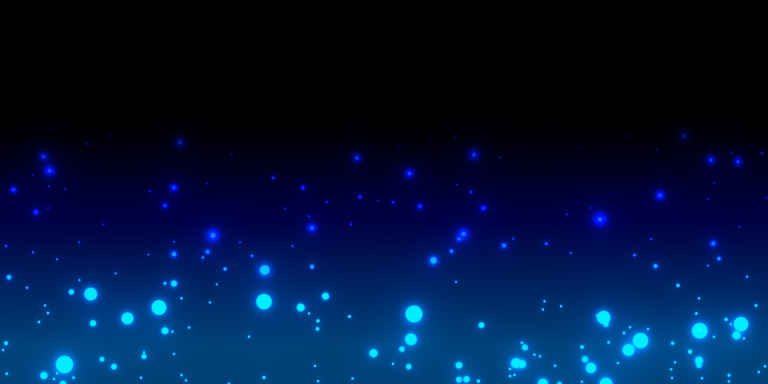
A Shadertoy shader for this background:

```glsl
const int PARTICLE_COUNT = 210;
const float HORIZON = 0.69;
const vec3 NAVY = vec3(0.0, 0.0, 0.26);
const vec3 TEAL = vec3(0.0, 0.25, 0.46);
const vec3 BLUE = vec3(0.0, 0.06, 1.0);
const vec3 AZURE = vec3(0.0, 0.42, 0.85);
const vec3 CYAN = vec3(0.0, 0.93, 1.0);

float hash(float seed) {
    return fract(sin(seed * 12.9898) * 43758.5453);
}

// Black above the horizon, navy in the middle, teal at the bottom
vec3 backdrop(float height) {
    vec3 upper = NAVY * smoothstep(HORIZON + 0.02, 0.4, height);
    return mix(upper, TEAL, clamp((0.42 - height) / 0.32, 0.0, 1.0));
}

// Random place, denser towards the bottom
vec2 particleCenter(float id, float aspect) {
    float x = hash(id + 0.17) * aspect;
    float y = HORIZON * pow(hash(id + 31.7), 1.35);
    return vec2(x, y);
}

// Mostly small dots with a few large ones, shrinking with height
float particleRadius(float id, float height) {
    float size = mix(0.0025, 0.024, pow(hash(id + 67.3), 4.5));
    return size * mix(1.0, 0.6, smoothstep(0.1, 0.6, height));
}

// Soft light around the particle: a tight halo and a wide glow
vec3 halo(float dist, float radius, float warmth) {
    float ratio = dist / radius;
    float tight = exp(-ratio * ratio * 0.9);
    float wide = 0.2 * exp(-ratio * 0.45);
    return mix(BLUE, AZURE, warmth) * (tight + wide);
}

// Solid center: a full disc low down, a pinpoint higher up
float core(float dist, float radius, float warmth, float pixel) {
    float inner = radius * mix(0.3, 1.0, warmth);
    return 1.0 - smoothstep(inner - pixel, inner + pixel, dist);
}

void mainImage(out vec4 fragColor, in vec2 fragCoord) {
    vec2 uv = fragCoord / iResolution.y;
    float aspect = iResolution.x / iResolution.y;
    float pixel = 1.0 / iResolution.y;

    vec3 color = backdrop(uv.y);
    float coverage = 0.0;
    vec3 coreColor = CYAN;

    // Rising particles
    for (int i = 0; i < PARTICLE_COUNT; i++) {
        float id = float(i) + 1.0;
        vec2 center = particleCenter(id, aspect);
        float radius = particleRadius(id, center.y);
        float warmth = smoothstep(0.46, 0.2, center.y);
        float strength = smoothstep(HORIZON + 0.02, 0.5, center.y);
        float dist = length(uv - center);

        color += halo(dist, radius, warmth) * strength;
        float disc = core(dist, radius, warmth, pixel) * strength;
        if (disc > coverage) {
            coverage = disc;
            coreColor = mix(vec3(0.1, 0.4, 1.0), CYAN, warmth);
        }
    }

    color = mix(color, max(color, coreColor), coverage);
    fragColor = vec4(clamp(color, 0.0, 1.0), 1.0);
}
```
